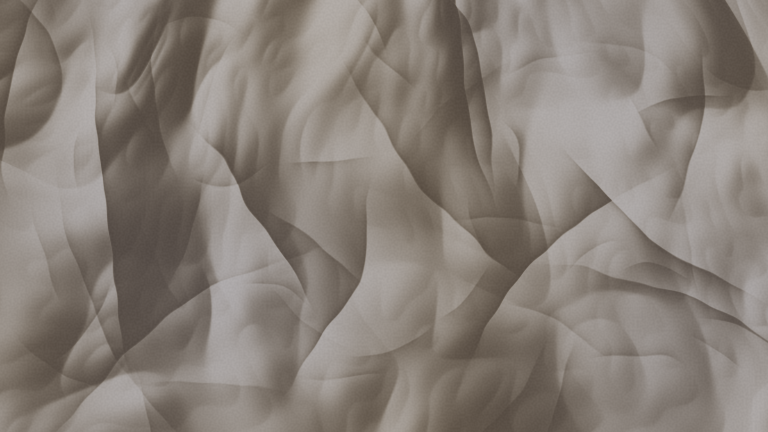
This texture is drawn by a WebGL 2 fragment shader. Its source:

```glsl
#version 300 es
precision highp float;
// Draws rumpled off-white cotton with fanned folds, overlaps and crisp wrinkles.

uniform vec2 u_resolution;
out vec4 fragColor;

const vec3 SHADOW_CLOTH = vec3(0.335, 0.295, 0.262);
const vec3 LIT_CLOTH = vec3(0.695, 0.677, 0.67);
const vec3 MIDTONE_WARMTH = vec3(0.0, -0.008, -0.026);
const vec2 FAN_ORIGIN = vec2(1.0, 2.2);
const vec2 LIGHT_DIR = vec2(-0.77, 0.64);

float hash(vec2 p) {
    return fract(sin(dot(p, vec2(127.1, 311.7))) * 43758.5453);
}

vec2 direction(float angle) {
    return vec2(cos(angle), sin(angle));
}

float cornerSlope(vec2 cell, vec2 offset) {
    return dot(direction(6.2832 * hash(cell)), offset);
}

// Gradient noise, centred on zero
float gradientNoise(vec2 p) {
    vec2 i = floor(p), f = fract(p);
    vec2 u = f * f * f * (f * (f * 6.0 - 15.0) + 10.0);
    vec2 e = vec2(1.0, 0.0);
    float low = mix(cornerSlope(i, f), cornerSlope(i + e.xy, f - e.xy), u.x);
    float high = mix(cornerSlope(i + e.yx, f - e.yx), cornerSlope(i + e.xx, f - e.xx), u.x);
    return mix(low, high, u.y);
}

vec2 noisePair(vec2 p) {
    return vec2(gradientNoise(p + 3.3), gradientNoise(p + 19.1));
}

// Valley whose bottom is sharp when softness is small
float crease(vec2 p, float softness) {
    float n = gradientNoise(p);
    return sqrt(n * n + softness * softness);
}

// Coordinates that spread downwards from a point above the canvas
vec2 fanCoords(vec2 p) {
    vec2 d = p - FAN_ORIGIN;
    return vec2(1.75 * atan(d.x, -d.y), 0.7 * length(d));
}

float clothHeight(vec2 p) {
    vec2 w = p + 0.15 * noisePair(p * 1.7);
    vec2 fan = fanCoords(w);
    float softness = mix(0.008, 0.17, smoothstep(-0.2, 0.3, gradientNoise(p * 2.1 + 41.0)));
    vec2 tilted = mat2(0.8, 0.6, -0.6, 0.8) * fan;
    return 0.20 * crease(fan * 2.3 + 7.4, softness)
         + 0.062 * crease(tilted * 4.6 + 23.7, softness * 0.8)
         + 0.012 * gradientNoise(w * 7.0 + 11.0)
         + 0.007 * crease(tilted * 13.0 + 5.0, 0.03);
}

float clothSlope(vec2 p, vec2 lightDir) {
    float stepSize = 0.003;
    vec2 e = stepSize * lightDir;
    return (clothHeight(p - e) - clothHeight(p + e)) / (2.0 * stepSize);
}

// Overlap: x is its tone, y how far its lit lip hides what lies below
vec2 foldLayer(vec2 p, vec2 center, vec2 dir, float halfLength, float bend, float width) {
    vec2 q = p - center;
    float along = dot(q, dir) / halfLength;
    float across = dot(q, vec2(-dir.y, dir.x)) + bend * along * along;
    float taper = 1.0 - smoothstep(0.3, 1.0, abs(along));
    float reach = width * (0.35 + 0.65 * taper);
    float edge = smoothstep(-0.003, 0.003, across);
    float shadow = edge * exp(-max(across, 0.0) / reach);
    float lip = (1.0 - edge) * exp(min(across, 0.0) / (1.6 * reach));
    float seam = edge * exp(-abs(across) / 0.008);
    return taper * vec2(0.75 * lip - shadow - 0.6 * seam, lip);
}

// Folds jittered over a grid, roughly along the fan, later ones on top
float scatteredFolds(vec2 p, vec2 extent, ivec2 grid, float size, float turn, float seed) {
    float tone = 0.0;
    for (int row = 0; row < grid.y; row++) {
        for (int column = 0; column < grid.x; column++) {
            vec2 cell = vec2(column, row);
            vec2 id = cell + seed;
            vec2 jitter = vec2(hash(id + 5.1), hash(id + 9.7));
            vec2 center = (cell + jitter) / vec2(grid) * extent;
            vec2 radial = center - FAN_ORIGIN;
            float angle = atan(radial.y, radial.x) + turn * (hash(id + 13.3) - 0.5);
            vec2 dir = direction(angle) * (hash(id + 17.9) < 0.5 ? -1.0 : 1.0);
            float halfLength = size * mix(0.45, 1.0, hash(id + 21.2));
            float bend = 0.5 * size * (hash(id + 27.4) - 0.5);
            float width = size * mix(0.07, 0.24, hash(id + 33.8));
            float strength = mix(0.35, 1.1, hash(id + 38.6));
            vec2 layer = foldLayer(p, center, dir, halfLength, bend, width);
            tone = tone * (1.0 - 0.85 * layer.y) + strength * layer.x;
        }
    }
    return tone;
}

void main() {
    vec2 p = gl_FragCoord.xy / u_resolution.y;
    vec2 extent = vec2(u_resolution.x / u_resolution.y, 1.0);
    vec2 wobbled = p + 0.035 * noisePair(p * 4.0) + 0.008 * noisePair(p * 13.0);

    // Broad light, folded relief, large overlaps and small wrinkles
    float tone = 1.5 * gradientNoise(p * 1.3 + 14.5) + 0.06;
    tone += 2.2 * clothSlope(p, LIGHT_DIR);
    tone += 1.0 * scatteredFolds(wobbled, extent, ivec2(5, 3), 0.48, 2.0, 0.0);
    tone += 0.45 * scatteredFolds(wobbled, extent, ivec2(8, 5), 0.18, 3.6, 60.0);
    float lit = 0.5 + 0.5 * tanh(0.9 * tone);
    vec3 color = mix(SHADOW_CLOTH, LIT_CLOTH, lit) + 4.0 * lit * (1.0 - lit) * MIDTONE_WARMTH;

    // Cool and warm drift, then fine weave
    color += vec3(-0.01, 0.0, 0.025) * gradientNoise(p * 1.6 + 52.0);
    color += 0.025 * gradientNoise(p * 190.0);
    fragColor = vec4(color, 1.0);
}
```
